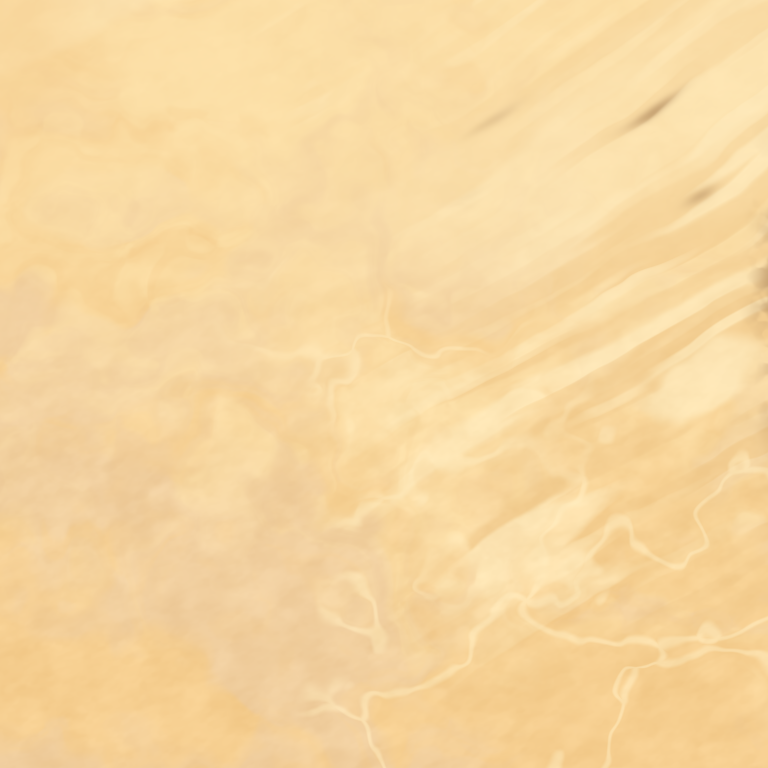
Write a Shadertoy shader that draws this texture.

```glsl
const vec3 CREAM  = vec3(0.995, 0.910, 0.725);
const vec3 BUTTER = vec3(0.988, 0.876, 0.655);
const vec3 ORANGE = vec3(0.963, 0.808, 0.562);
const vec3 DUSTY  = vec3(0.942, 0.808, 0.620);
const vec3 BROWN  = vec3(0.690, 0.540, 0.370);

vec2 hash2(vec2 p) {
    vec2 q = vec2(dot(p, vec2(127.1, 311.7)), dot(p, vec2(269.5, 183.3)));
    return fract(sin(q) * 43758.5);
}

vec2 turn(vec2 p, float angle) {
    float c = cos(angle), s = sin(angle);
    return vec2(c * p.x + s * p.y, c * p.y - s * p.x);
}

// Cellular noise with the cell values blended smoothly
float softCells(vec2 p) {
    vec2 cell = floor(p), f = fract(p);
    float sum = 0.0, total = 0.0;
    for (int y = -1; y <= 1; y++)
    for (int x = -1; x <= 1; x++) {
        vec2 o = vec2(x, y);
        vec2 d = o + 0.2 + 0.6 * hash2(cell + o) - f;
        float w = exp(-6.0 * dot(d, d));
        sum += w * hash2(cell + o + 57.0).x;
        total += w;
    }
    return sum / total;
}

float clouds(vec2 p, int octaves) {
    float sum = 0.0, total = 0.0, amp = 0.5;
    for (int i = 0; i < octaves; i++) {
        sum += amp * softCells(p);
        total += amp;
        p = turn(p, 0.7) * 2.03 + 11.3;
        amp *= 0.55;
    }
    return sum / total;
}

// Gap between the nearest and second nearest cell: zero on cell borders
float cellBorder(vec2 p) {
    vec2 cell = floor(p), f = fract(p);
    float near = 9.0, second = 9.0;
    for (int y = -1; y <= 1; y++)
    for (int x = -1; x <= 1; x++) {
        vec2 o = vec2(x, y);
        float d = length(o + hash2(cell + o) - f);
        second = min(second, max(near, d));
        near = min(near, d);
    }
    return second - near;
}

float smudge(vec2 p, vec2 centre, vec2 size, float angle) {
    vec2 q = turn(p - centre, angle) / size;
    return exp(-dot(q, q));
}

void mainImage(out vec4 fragColor, in vec2 fragCoord) {
    vec2 uv = fragCoord / iResolution.xy;
    vec2 warp = vec2(clouds(uv * 6.0, 3), clouds(uv * 6.0 + 31.0, 3)) - 0.5;

    // Grain axis: x runs along the streaks, y across them
    vec2 grain = turn(uv + 0.025 * warp, 0.56);
    grain.y += 0.012 * sin(7.0 * grain.x + 3.0 * grain.y);

    // Pale top fading into dusty and orange stone
    float patches = clouds(uv * vec2(3.0, 4.5) + 3.0 * warp, 4);
    float hue = clouds(uv * vec2(4.0, 6.0) + 2.0 * warp + 17.0, 4);
    float light = 0.5 + 0.8 * (uv.y - 0.53) + 0.25 * (uv.x - 0.5) + 0.9 * (patches - 0.5);
    vec3 stone = mix(DUSTY, ORANGE, smoothstep(0.3, 0.65, hue + 0.12 * (uv.x - 0.5)));
    vec3 color = mix(stone, BUTTER, smoothstep(0.12, 0.88, light));

    // Broad soft bands of cream, and a tan corner
    float bands = softCells(grain * vec2(1.3, 8.0) + 5.0);
    color = mix(color, CREAM, 0.55 * smoothstep(0.5, 0.85, bands) * smoothstep(0.35, 0.75, uv.y));
    color = mix(color, ORANGE, 0.6 * smudge(uv, vec2(0.02, 0.97), vec2(0.09, 0.16), 0.0));

    // Fine parallel streaks on the right
    float side = smoothstep(0.4, 0.8, uv.x + 0.5 * (patches - 0.5)) * smoothstep(0.05, 0.3, uv.y);
    float faint = mix(1.0, 0.5, smoothstep(0.6, 0.85, uv.y));
    float dark = 0.5 * (softCells(grain * vec2(3.0, 28.0)) + softCells(grain * vec2(4.0, 62.0)));
    float pale = 0.5 * (softCells(grain * vec2(3.5, 22.0) + 40.0) + softCells(grain * vec2(5.0, 70.0) + 9.0));
    color = mix(color, ORANGE * 0.985, 0.75 * side * faint * smoothstep(0.45, 0.68, dark));
    color = mix(color, CREAM, 0.8 * side * smoothstep(0.5, 0.75, pale));

    // Wandering pale veins in the lower part
    float border = cellBorder(grain * vec2(2.3, 5.0) + 1.2 * warp + 2.0);
    float vein = 1.0 - smoothstep(0.01, 0.075, border);
    float veinMask = smoothstep(0.42, 0.62, clouds(uv * 5.0 + 70.0, 2))
        * smoothstep(0.15, 0.5, uv.x) * (1.0 - smoothstep(0.5, 0.72, uv.y));
    color = mix(color, CREAM, 0.6 * vein * veinMask);

    // Cream patch and dark chips at the right edge
    float chip = clouds(uv * 22.0, 3);
    float patchShape = smudge(uv + 0.08 * warp, vec2(0.93, 0.5), vec2(0.09, 0.04), 0.3);
    color = mix(color, CREAM, 0.8 * smoothstep(0.3, 0.6, patchShape));
    float edge = smudge(uv, vec2(1.01, 0.6), vec2(0.025, 0.14), 0.0);
    color = mix(color, BROWN, 0.75 * edge * smoothstep(0.42, 0.65, chip));

    // Scattered brown smudges along the grain
    for (int i = 0; i < 5; i++) {
        vec2 h = hash2(vec2(float(i), 4.0));
        vec2 centre = vec2(0.5 + 0.42 * h.x, 0.74 + 0.2 * h.y);
        float mark = smudge(uv + 0.02 * warp, centre, vec2(0.02 + 0.03 * h.y, 0.007), 0.56);
        color = mix(color, BROWN, (0.15 + 0.3 * h.x) * mark * smoothstep(0.2, 0.6, dark));
    }

    // Fine mottling, stronger in the darker stone
    float mottle = clouds(turn(uv, 0.4) * vec2(26.0, 42.0), 3) - 0.5;
    color += mottle * mix(0.07, 0.025, smoothstep(0.3, 0.8, uv.y)) * vec3(0.6, 0.9, 1.2);

    fragColor = vec4(clamp(color, 0.0, 1.0), 1.0);
}
```
